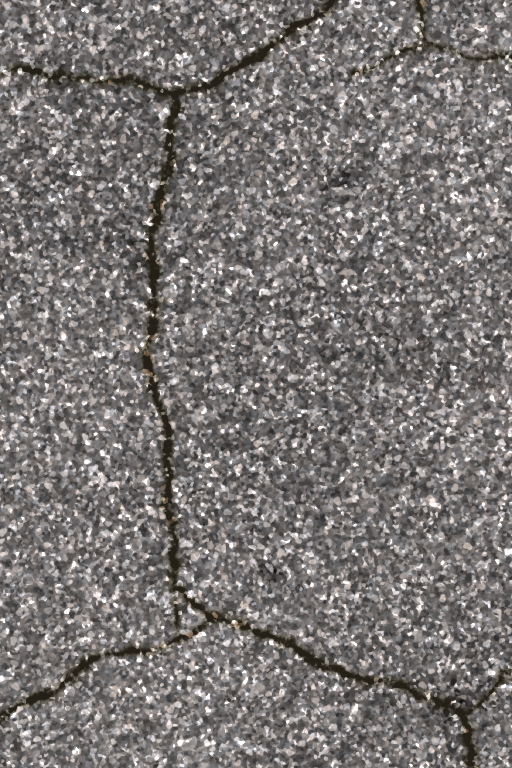
Reproduce this texture procedurally as a Shadertoy shader.

```glsl
// Weathered grey asphalt with pale chippings and branching mossy cracks.
// Grain is soft cellular noise at two sizes, stones are scattered discs,
// and cracks are bowed segments bent by layered sines.

#define FINE_CELLS 225.0
#define COARSE_CELLS 140.0
#define STONE_CELLS 70.0
#define CONTRAST 0.88
#define BASE_TONE 0.446
#define STONE_SHARE 0.42
#define GRAIN_SHARPNESS 10.5
#define WOBBLE 0.0042
#define ASPHALT_TINT vec3(1.025, 0.99, 0.985)
#define CREVICE vec3(0.14, 0.125, 0.095)
#define MOSS vec3(0.27, 0.25, 0.18)
#define LITTER vec3(0.62, 0.47, 0.34)

vec4 hash4(vec2 p) {
    vec4 q = fract(p.xyxy * vec4(0.1031, 0.1030, 0.0973, 0.1099));
    q += dot(q, q.wzxy + 33.33);
    return fract((q.xxyz + q.yzzw) * q.zywx);
}

// Soft cellular noise of elongated grains: x = tone, y = warmth
vec2 grains(vec2 p) {
    vec2 home = floor(p), sum = vec2(0.0);
    float total = 0.0;
    for (int j = -1; j <= 1; j++)
    for (int i = -1; i <= 1; i++) {
        vec2 cell = home + vec2(i, j);
        vec4 h = hash4(cell + 17.0);
        vec2 d = p - cell - h.xy;
        vec2 axis = vec2(cos(6.283 * h.z), sin(6.283 * h.z));
        vec2 local = vec2(dot(d, axis) * 0.8, dot(d, vec2(-axis.y, axis.x)) * 1.25);
        float weight = exp(-GRAIN_SHARPNESS * length(local));
        float tone = 0.25 + 0.4 * h.w + 0.3 * pow(h.w, 8.0);
        sum += weight * vec2(tone, fract(h.z * 7.0) - 0.5);
        total += weight;
    }
    return sum / total;
}

// Scattered lumpy chippings: x = cover, y = tone, z = warmth
vec3 stones(vec2 p, float pixel) {
    vec2 home = floor(p);
    vec3 found = vec3(0.0);
    for (int j = -1; j <= 1; j++)
    for (int i = -1; i <= 1; i++) {
        vec2 cell = home + vec2(i, j);
        vec4 h = hash4(cell + 151.0);
        vec2 d = p - cell - 0.15 - 0.7 * h.xy;
        float angle = atan(d.y, d.x + 1e-5);
        float radius = mix(0.13, 0.36, h.z * h.z);
        radius *= 1.0 + 0.18 * sin(2.0 * angle + 40.0 * h.x) + 0.12 * sin(3.0 * angle + 40.0 * h.y);
        float soft = max(0.09, 0.6 * pixel);
        float cover = 1.0 - smoothstep(-soft, soft, length(d) - radius);
        cover *= step(h.w, STONE_SHARE);
        if (cover > found.x)
            found = vec3(cover, mix(0.60, 0.84, fract(h.w * 23.0)), fract(h.z * 11.0) - 0.4);
    }
    return found;
}

// Broad worn patches and a few round oily stains
float stains(vec2 p) {
    float shade = 0.016 * (sin(7.0 * p.x + 4.0 * p.y) + sin(13.0 * p.y - 9.0 * p.x + 2.0));
    vec2 q = p * 5.0, home = floor(q);
    for (int j = -1; j <= 1; j++)
    for (int i = -1; i <= 1; i++) {
        vec2 cell = home + vec2(i, j);
        vec4 h = hash4(cell + 61.0);
        float reach = length(q - cell - h.xy) / mix(0.07, 0.15, h.z);
        shade -= 0.15 * step(h.w, 0.35) * exp(-reach * reach);
    }
    return shade;
}

// Distance to the edge of a bowed segment with the given half width
float crack(vec2 p, vec2 a, vec2 b, float bow, float width) {
    vec2 d = b - a;
    float t = clamp(dot(p - a, d) / dot(d, d), 0.0, 1.0);
    vec2 side = normalize(vec2(-d.y, d.x));
    return length(p - a - d * t - side * bow * sin(3.1416 * t)) - width;
}

float crackNetwork(vec2 p) {
    vec2 top = vec2(0.234, 0.876), waist = vec2(0.196, 0.52), fork = vec2(0.222, 0.234);
    vec2 corner = vec2(0.605, 0.073), bend = vec2(0.13, 0.152);
    vec2 spur = vec2(0.234, 0.167), knot = vec2(0.549, 0.944);
    float d = crack(p, vec2(-0.02, 0.903), top, 0.012, 0.0026);
    d = min(d, crack(p, top, vec2(0.445, 1.01), -0.011, 0.0040));
    d = min(d, crack(p, top, waist, -0.012, 0.0050));
    d = min(d, crack(p, waist, fork, 0.012, 0.0042));
    d = min(d, crack(p, fork, corner, -0.012, 0.0042));
    d = min(d, crack(p, corner, vec2(0.627, -0.02), 0.0, 0.0050));
    d = min(d, crack(p, corner, vec2(0.68, 0.145), 0.0, 0.0015));
    d = min(d, crack(p, fork, spur, 0.006, 0.0005));
    d = min(d, crack(p, vec2(0.285, 0.208), spur, 0.004, 0.0));
    d = min(d, crack(p, spur, bend, 0.012, 0.0022));
    d = min(d, crack(p, bend, vec2(-0.02, 0.055), 0.006, 0.0042));
    d = min(d, crack(p, vec2(0.544, 1.01), knot, 0.0, 0.0025));
    d = min(d, crack(p, knot, vec2(0.68, 0.922), -0.004, 0.0018));
    return min(d, crack(p, knot, vec2(0.462, 0.909), 0.005, 0.0010));
}

void mainImage(out vec4 fragColor, in vec2 fragCoord) {
    vec2 p = fragCoord / iResolution.y;
    float pixel = 1.0 / iResolution.y;

    // Aggregate, with light grains standing out more than dark ones
    vec2 fine = grains(p * FINE_CELLS), coarse = grains(p * COARSE_CELLS + 40.0);
    float grit = 0.70 * (fine.x - 0.48) + 0.60 * (coarse.x - 0.48);
    float tone = BASE_TONE + CONTRAST * grit * (1.0 + 1.8 * max(grit, 0.0));
    vec3 stone = stones(p * STONE_CELLS, pixel * STONE_CELLS);
    tone = mix(tone, stone.y + 0.4 * grit, 0.85 * stone.x) + stains(p);
    float warmth = 0.04 * (fine.y + coarse.y) + 0.05 * stone.x * stone.z;
    vec3 color = tone * (ASPHALT_TINT + warmth * vec3(1.0, 0.0, -1.0));

    // Cracks with crumbling mossy rims and rare dry litter
    vec2 bent = p + WOBBLE * (sin(p.yx * 37.0 + vec2(1.0, 4.0))
        + 0.5 * sin(p.yx * 91.0 + 2.0) + 0.3 * sin(p.yx * 210.0));
    float edge = crackNetwork(bent) + 0.012 * grit
        + 0.0010 * (sin(60.0 * p.x + 85.0 * p.y) + sin(190.0 * p.y - 140.0 * p.x));
    float rim = 1.0 - smoothstep(0.0, 0.008, edge);
    float gap = 1.0 - smoothstep(-0.0015 - pixel, 0.0012 + pixel, edge);
    color = mix(color, MOSS * (0.6 + tone), 0.55 * rim);
    color = mix(color, CREVICE + 0.2 * max(grit, 0.0), gap);
    float patchy = smoothstep(0.3, 0.9, sin(23.0 * p.x - 31.0 * p.y + 1.0));
    float litter = patchy * smoothstep(0.58, 0.70, coarse.x) * smoothstep(0.2, 0.8, rim);
    color = mix(color, LITTER, 0.5 * litter);

    fragColor = vec4(clamp(color, 0.0, 1.0), 1.0);
}
```
